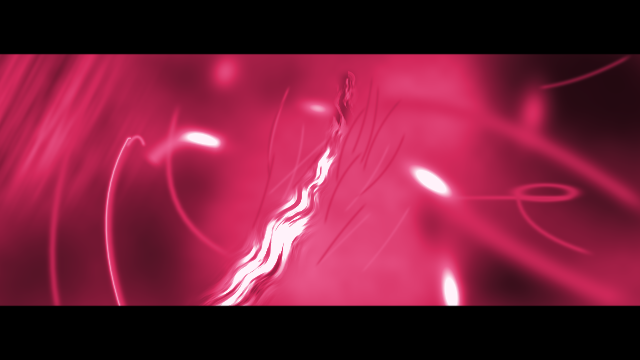
This background is drawn by a Shadertoy shader. Its source:

```glsl
// Crimson smoke behind letterbox bars: soft patches, curved threads and a torn
// white streak, painted into one scalar tone that a colour ramp turns to pink.
#define BAR_HEIGHT .1505
#define BASE_TONE .47
#define SMOKE_WARP .045
#define SMOKE_GRAIN .26
#define HAIR_COUNT 16
#define CURVE_STEPS 14.

float tone;
vec2 pos;

float hash(vec2 p) { return fract(sin(dot(p, vec2(127.1, 311.7))) * 43758.5); }

float noise(vec2 p) {
    vec2 i = floor(p), f = fract(p), e = vec2(0, 1);
    f = f * f * (3. - 2. * f);
    return mix(mix(hash(i), hash(i + e.yx), f.x), mix(hash(i + e.xy), hash(i + 1.), f.x), f.y);
}

float fbm(vec2 p) {
    return .55 * noise(p) + .3 * noise(p * 2.1 + 7.) + .15 * noise(p * 4.3 + 3.);
}

vec2 turn(vec2 p, float a) {
    return vec2(cos(a) * p.x + sin(a) * p.y, cos(a) * p.y - sin(a) * p.x);
}

float bell(float x, float width) { return exp(-x * x / (width * width)); }

void paint(float level, float mask) { tone = mix(tone, level, mask); }

// Soft ellipse
float glow(float x, float y, float rx, float ry, float angle) {
    return bell(length(turn(pos - vec2(x, y), angle) / vec2(rx, ry)), 1.);
}

void blob(float level, float amount, float x, float y, float rx, float ry, float angle) {
    paint(level, amount * glow(x, y, rx, ry, angle));
}

// Ellipse with a flat middle and a firmer rim
void slab(float level, float x, float y, float rx, float ry, float angle) {
    paint(level, .95 * bell(log(glow(x, y, rx, ry, angle) + 1e-6), 1.));
}

// Quadratic curve: signed distance (left is positive) and position along it
vec2 curve(vec2 a, vec2 b, vec2 c) {
    vec2 best = vec2(9, 0), start = a;
    for (float i = 1.; i <= CURVE_STEPS; i++) {
        float t = i / CURVE_STEPS;
        vec2 end = mix(mix(a, b, t), mix(b, c, t), t), v = end - start, w = pos - start;
        float h = clamp(dot(w, v) / dot(v, v), 0., 1.), d = length(w - v * h);
        if (d < abs(best.x))
            best = vec2(v.x * w.y < v.y * w.x ? -d : d, t + (h - 1.) / CURVE_STEPS);
        start = end;
    }
    return best;
}

// Thread that fades at both ends
void thread(float level, float amount, float width, vec2 a, vec2 b, vec2 c) {
    vec2 k = curve(a, b, c);
    paint(level, amount * bell(k.x, width) * smoothstep(0., .1, k.y) * smoothstep(1., .88, k.y));
}

void smoke() {
    // Shadows at the sides
    blob(.22, .9, .10, .24, .24, .15, .5);
    blob(.22, .9, .43, .30, .14, .18, .3);
    slab(.08, 1.66, .75, .33, .20, -.4);
    blob(.20, .9, 1.66, .46, .22, .12, -.3);
    blob(.16, 1., 1.43, .21, .20, .11, -.3);
    // Lit plume, centre mass and its upper corner
    blob(.62, .85, .10, .70, .15, .27, -.5);
    blob(.59, .7, .38, .62, .24, .09, -.5);
    slab(.70, .95, .46, .38, .31, .5);
    slab(.71, 1.03, .25, .27, .18, 0.);
    slab(.66, 1.17, .71, .15, .17, .3);
    blob(.78, .6, .97, .27, .17, .08, 0.);
    // Hollows
    blob(.29, .8, .54, .50, .08, .09, -.4);
    blob(.32, .8, .50, .79, .09, .06, -.5);
    blob(.36, .7, .76, .77, .09, .06, .6);
    blob(.34, .6, .28, .64, .04, .10, -.5);
    blob(.40, .7, 1.20, .38, .05, .07, .4);
}

void threads() {
    // Broad ribbons, then the loop and strands on the right
    thread(.62, .8, .036, vec2(1.2, .48), vec2(1.36, .31), vec2(1.78, .14));
    thread(.58, .8, .028, vec2(1.02, .7), vec2(1.32, .77), vec2(1.85, .38));
    thread(.61, .9, .006, vec2(1.25, .45), vec2(1.42, .452), vec2(1.6, .45));
    thread(.56, 1., .007, vec2(1.44, .48), vec2(1.42, .36), vec2(1.66, .29));
    thread(.42, .8, .006, vec2(1.49, .755), vec2(1.62, .77), vec2(1.76, .85));
    paint(.6, .85 * bell(length((pos - vec2(1.515, .465)) / vec2(.077, .021)) - 1., .29));
    // Long arcs on the left
    float rise = curve(vec2(.345, .13), vec2(.25, .42), vec2(.36, .61)).x;
    paint(.66, .9 * bell(rise, .012));
    paint(.95, .8 * bell(rise - .006, .0035));
    thread(.8, 1., .005, vec2(.35, .59), vec2(.386, .65), vec2(.402, .59));
    thread(.6, .8, .011, vec2(.17, .1), vec2(.08, .45), vec2(.32, .88));
    thread(.66, .8, .009, vec2(.5, .72), vec2(.39, .4), vec2(.66, .28));
    // Scattered hairs
    for (int i = 0; i < HAIR_COUNT; i++) {
        vec2 id = vec2(i, 1), mid = vec2(.7, .32) + .4 * vec2(hash(id), hash(id + 40.));
        vec2 reach = turn(vec2(.12, 0), -.5 - .9 * hash(id + 80.));
        vec2 bend = vec2(.09, -.07) * (hash(id + 9.) - .5);
        thread(i % 3 == 0 ? .82 : .48, .4, .004, mid - reach, mid + bend, mid + reach);
    }
}

void highlights() {
    blob(.66, .9, 1.48, .685, .042, .075, -.15);
    tone += .3 * (glow(.625, .8, .035, .045, -.4) + glow(.88, .7, .04, .018, -.2));
    thread(.85, .8, .022, vec2(.41, .54), vec2(.5, .66), vec2(.63, .59));
    tone += .4 * glow(.56, .615, .055, .022, -.3);
    tone += .65 * (glow(1.2, .495, .065, .024, -.6) + glow(1.255, .18, .027, .075, .15));
    // Torn streak: filaments follow a curve and thin out upwards
    vec2 k = curve(vec2(.59, .1), vec2(.95, .5), vec2(.965, .78));
    float strands = fbm(vec2(k.x * 75. + 3. * noise(k.yy * 9.), k.y * 13.));
    float body = bell(k.x, mix(.046, .019, smoothstep(.2, .65, k.y)));
    paint(.36, .8 * bell(k.x + .035, .018) * smoothstep(.65, .1, k.y));
    paint(.4, .85 * body * smoothstep(.66, .8, k.y));
    float lit = smoothstep(.78, .6, k.y) * (.5 + .4 * bell(k.y - .33, .14));
    tone += body * (lit * smoothstep(.25, .62, strands) + .35 * smoothstep(.5, .75, strands));
}

vec3 ramp(float x) {
    vec3 c = mix(vec3(0), vec3(.28, .07, .13), clamp(x, 0., 1.));
    c = mix(c, vec3(.54, .1, .23), clamp(x - 1., 0., 1.));
    c = mix(c, vec3(.83, .16, .36), clamp(x - 2., 0., 1.));
    c = mix(c, vec3(.92, .36, .56), clamp(x - 3., 0., 1.));
    return mix(c, vec3(1, .95, .98), clamp(x - 4., 0., 1.));
}

void mainImage(out vec4 fragColor, in vec2 fragCoord) {
    vec2 p = fragCoord / iResolution.y;
    tone = BASE_TONE;
    pos = p + SMOKE_WARP * (vec2(fbm(p * 4.), fbm(p * 4. + 19.)) - .5);
    smoke();
    // Brushed grain, strongest in the left plume
    float brush = fbm(turn(p, 1.08) * vec2(2.5, 22)) - .5;
    brush *= smoothstep(.55, .1, p.x) * smoothstep(.3, .65, p.y);
    tone *= 1. + .9 * brush + SMOKE_GRAIN * (fbm(pos * 7.) - .5);
    pos = p;
    threads();
    highlights();
    float pixel = 1. / iResolution.y;
    float window = smoothstep(-pixel, pixel, .5 - BAR_HEIGHT - abs(p.y - .5));
    fragColor = vec4(ramp(tone * 5.) * window, 1);
}
```
